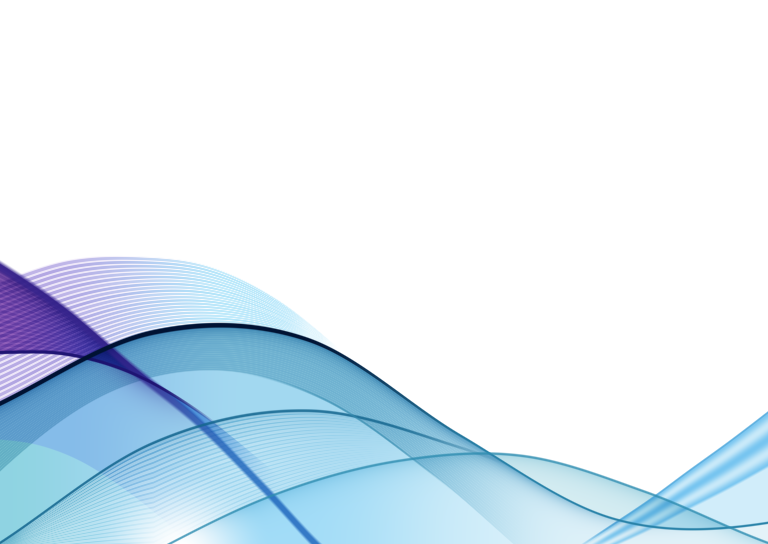
This background is drawn by a WebGL 1 fragment shader. Its source:

```glsl
precision highp float;
// Translucent blue and violet ribbons flowing over a white ground.
// Each edge is a spline of height over x; bands between edges are
// multiplied together like inks, then finished with strands and dark rims.
uniform vec2 u_resolution;

// Catmull-Rom weight of a knot at distance d
vec4 knotWeight(vec4 d) {
  d = abs(d);
  vec4 inner = (1.5 * d - 2.5) * d * d + 1.0;
  vec4 outer = ((2.5 - 0.5 * d) * d - 4.0) * d + 2.0;
  return mix(inner, outer, step(1.0, d)) * (1.0 - step(2.0, d));
}

// Height of a spline; the second to seventh knots span x0 to x1
float spline(float x, float x0, float x1, vec4 a, vec4 b) {
  float t = 1.0 + 5.0 * clamp((x - x0) / (x1 - x0), 0.0, 1.0);
  vec4 index = vec4(0.0, 1.0, 2.0, 3.0);
  return dot(knotWeight(t - index), a) + dot(knotWeight(t - index - 4.0), b);
}

float hash(float n) {
  n = fract(n * 0.1031);
  n *= n + 33.33;
  return fract(n * (n + n));
}

float fadeOut(float a, float b, float x) { return 1.0 - smoothstep(a, b, x); }

float under(float y, float edge, float aa) {
  return smoothstep(-aa, aa, edge - y);
}

float band(float y, float top, float bottom, float aa) {
  return under(y, top, aa) * (1.0 - under(y, bottom, aa));
}

float stroke(float y, float edge, float width, float aa) {
  return fadeOut(max(width - aa, 0.0), width + aa, abs(y - edge));
}

// Soft shade that hangs below an edge
float shade(float y, float edge, float depth, float aa) {
  return under(y, edge, aa) * exp(-max(edge - y, 0.0) / depth);
}

// Fine strands interpolated between two edges
float strands(float y, float top, float bottom, float count, float aa) {
  float gap = max(top - bottom, 0.001);
  float t = (top - y) / gap * count;
  float blur = aa * count / gap;
  float line = fadeOut(0.18, 0.26 + blur, abs(fract(t) - 0.5));
  line = mix(line, 0.4, smoothstep(0.4, 1.2, blur));
  return line * (0.75 + 0.25 * hash(floor(t))) * band(y, top, bottom, aa);
}

vec3 ink(vec3 base, vec3 tint, float amount) {
  return base * mix(vec3(1.0), tint, clamp(amount, 0.0, 1.0));
}

void main() {
  vec2 p = gl_FragCoord.xy / u_resolution;
  float x = p.x, y = p.y, aa = 0.9 / u_resolution.y;

  // Ribbon edges
  float crest = spline(x, 0.0, 1.0, vec4(0.114, 0.258, 0.389, 0.376), vec4(0.199, 0.046, 0.039, 0.133));
  float veil = spline(x, 0.0, 0.45, vec4(0.428, 0.482, 0.522, 0.528), vec4(0.511, 0.45, 0.349, 0.234));
  float dive = spline(x, 0.0, 0.43, vec4(0.585, 0.515, 0.432, 0.328), vec4(0.229, 0.107, -0.02, -0.1));
  float violet = spline(x, 0.0, 0.43, vec4(0.345, 0.352, 0.349, 0.314), vec4(0.244, 0.148, 0.041, -0.07));
  float inner = spline(x, 0.0, 0.703, vec4(-0.089, 0.133, 0.277, 0.319), vec4(0.266, 0.129, -0.042, -0.2));
  float lower = spline(x, 0.0, 1.0, vec4(-0.18, 0.002, 0.186, 0.245), vec4(0.177, 0.068, -0.005, -0.05));
  float swell = spline(x, 0.2, 1.0, vec4(-0.144, -0.015, 0.092, 0.153), vec4(0.162, 0.096, 0.002, -0.07));
  float corner = spline(x, 0.0, 0.26, vec4(0.194, 0.192, 0.181, 0.153), vec4(0.107, 0.05, -0.015, -0.06));
  float rise = spline(x, 0.74, 1.0, vec4(-0.066, -0.018, 0.03, 0.079), vec4(0.133, 0.186, 0.242, 0.3));

  // Pale veil behind the crest
  vec3 color = vec3(1.0);
  float left = fadeOut(0.05, 0.3, x);
  float veilFade = fadeOut(0.41, 0.445, x);
  vec3 veilTint = mix(vec3(0.7, 0.9, 0.98), vec3(0.74, 0.71, 0.91), left);
  color = ink(color, veilTint, strands(y, veil, crest, 21.0, aa) * veilFade);
  color = ink(color, vec3(0.87, 0.82, 0.95), band(y, veil, crest, aa) * left * 0.55);

  // Main blue body and its overlapping bands
  float body = under(y, crest, aa);
  color = ink(color, vec3(0.74, 0.9, 0.97), body * mix(1.0, 0.3, smoothstep(0.45, 0.85, x)));
  color = ink(color, vec3(0.68, 0.83, 0.87), band(y, crest, inner, aa) * mix(1.0, 0.1, smoothstep(0.42, 0.74, x)));
  color = ink(color, vec3(0.82, 0.87, 0.97), band(y, crest, corner, aa) * fadeOut(0.08, 0.32, x));
  color = ink(color, vec3(0.86, 0.94, 0.97), band(y, inner, swell, aa) * fadeOut(0.4, 0.62, x));
  color = ink(color, vec3(0.86, 0.96, 1.0), under(y, swell, aa) * fadeOut(0.38, 0.6, x));
  color = ink(color, vec3(0.88, 0.98, 0.94), under(y, corner, aa) * fadeOut(0.0, 0.2, x));
  color = ink(color, vec3(0.55, 0.78, 0.86), shade(y, lower, 0.035, aa) * fadeOut(0.2, 0.68, x));
  color = ink(color, vec3(0.84, 0.93, 0.95), band(y, swell, crest, aa) * smoothstep(0.6, 0.64, x));
  color = ink(color, vec3(0.65, 0.84, 0.9), shade(y, swell, 0.02, aa) * 0.6);

  // Woven strands, with a bright clearing at the foot
  color = ink(color, vec3(0.86, 0.93, 0.97), strands(y, crest, inner, 24.0, aa) * fadeOut(0.5, 0.7, x));
  color = mix(color, vec3(0.93, 0.98, 1.0), 0.45 * strands(y, lower, swell, 22.0, aa) * fadeOut(0.3, 0.56, x));
  float clearing = length((p - vec2(0.235, -0.01)) * vec2(1.0, 0.8));
  color = mix(color, vec3(1.0), fadeOut(0.0, 0.12, clearing) * under(y, lower, aa));

  // Violet fold that turns into a blue streak
  float fold = band(y, dive, violet, aa);
  vec3 foldTint = mix(vec3(0.62, 0.42, 0.75), vec3(0.35, 0.36, 0.78), smoothstep(0.0, 0.18, x));
  color = ink(color, foldTint, fold);
  color = ink(color, vec3(0.85, 0.8, 0.94), strands(y, dive, violet, 18.0, aa));
  color = ink(color, vec3(0.4, 0.32, 0.68), shade(y, dive, 0.025, aa) * fadeOut(0.15, 0.28, x));
  color = ink(color, vec3(0.42, 0.65, 0.9), band(y, violet, dive, aa) * fadeOut(0.22, 0.37, x));
  float streak = stroke(y, dive - 0.005, 0.009, 0.005);
  color = mix(color, mix(vec3(0.22, 0.15, 0.56), vec3(0.1, 0.38, 0.73), smoothstep(0.15, 0.32, x)), streak * 0.8);
  color = mix(color, vec3(0.12, 0.08, 0.45), stroke(y, violet, 0.003, aa) * fadeOut(0.2, 0.3, x));

  // Rising ribbon at the right
  float right = smoothstep(0.74, 0.8, x);
  color = ink(color, vec3(0.82, 0.93, 0.98), band(y, rise, crest, aa) * right);
  float depth = 0.025 + 0.3 * max(x - 0.75, 0.0);
  float across = (rise - y) / depth;
  float sheen = 0.55 + 0.45 * cos(across * 12.566);
  color = ink(color, vec3(0.57, 0.83, 0.96), band(y, rise, rise - depth, 0.004) * sheen * right);
  color = mix(color, vec3(0.25, 0.62, 0.84), stroke(y, rise, 0.002, aa) * right * 0.7);

  // Rims
  color = ink(color, vec3(0.45, 0.7, 0.82), shade(y, crest, 0.014, aa) * fadeOut(0.6, 0.95, x));
  vec3 rim = mix(vec3(0.0, 0.07, 0.2), vec3(0.16, 0.51, 0.66), smoothstep(0.38, 0.65, x));
  color = mix(color, rim, stroke(y, crest, mix(0.0045, 0.002, smoothstep(0.2, 0.7, x)), aa));
  color = mix(color, vec3(0.08, 0.4, 0.56), stroke(y, lower, 0.0025, aa) * fadeOut(0.5, 0.68, x) * 0.85);
  color = mix(color, vec3(0.18, 0.55, 0.69), stroke(y, swell, 0.0022, aa) * 0.8);
  color = mix(color, vec3(0.2, 0.54, 0.68), stroke(y, inner, 0.002, aa) * smoothstep(0.3, 0.45, x) * fadeOut(0.5, 0.6, x) * 0.7);
  gl_FragColor = vec4(color, 1.0);
}
```
